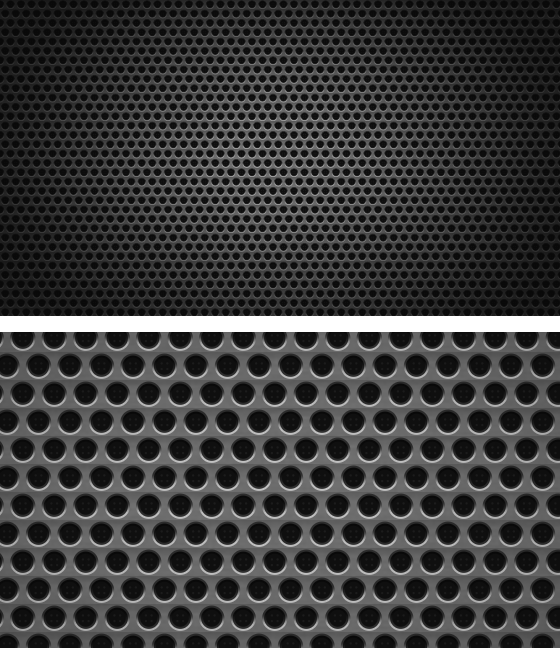
Top, the full canvas; bottom, a detail of the centre.
Give the GLSL for this pattern, as a WebGL 2 fragment shader.

```glsl
#version 300 es
precision highp float;

#define COLUMNS 53.333
#define ROW_STEP 0.889
#define FIRST_ROW 0.45
#define HOLE_RADIUS 0.37
#define RIM_WIDTH 0.065
#define FLOOR_RADIUS 0.27
#define METAL_CENTER 0.43
#define METAL_EDGE 0.11
#define RIM_GAIN 1.75
#define GRAIN 0.02
#define WEAR 0.05

uniform vec2 u_resolution;
out vec4 fragColor;

float hash(vec2 p) {
    vec3 h = fract(vec3(p.xyx) * 0.1031);
    h += dot(h, h.yzx + 33.33);
    return fract((h.x + h.y) * h.z);
}

float valueNoise(vec2 p) {
    vec2 cell = floor(p), f = fract(p);
    f = f * f * (3.0 - 2.0 * f);
    float low = mix(hash(cell), hash(cell + vec2(1.0, 0.0)), f.x);
    float high = mix(hash(cell + vec2(0.0, 1.0)), hash(cell + 1.0), f.x);
    return mix(low, high, f.y);
}

// Area coverage of a shape with signed distance d
float coverage(float d, float pixel) {
    return clamp(0.5 - d / pixel, 0.0, 1.0);
}

void main() {
    // One unit is the spacing of holes; rows count down from the top
    float pixel = COLUMNS / u_resolution.x;
    vec2 uv = gl_FragCoord.xy / u_resolution;
    vec2 p = vec2(gl_FragCoord.x, u_resolution.y - gl_FragCoord.y) * pixel;

    // Staggered rows of holes
    float row = floor((p.y - FIRST_ROW) / ROW_STEP + 0.5);
    float shift = 0.5 * mod(row, 2.0);
    float column = floor(p.x - shift + 0.5);
    vec2 q = p - vec2(column + shift, FIRST_ROW + row * ROW_STEP);
    float radius = length(q);
    float down = q.y / max(radius, 0.001);

    // Soft spotlight over the plate
    vec2 fromCenter = (uv - 0.5) * vec2(1.75, 1.4);
    float spot = 1.0 - smoothstep(0.05, 1.05, length(fromCenter));
    float light = mix(METAL_EDGE, METAL_CENTER, spot);

    // Metal with faint brushing and uneven wear
    float brushing = valueNoise(p * vec2(1.5, 12.0)) - 0.5;
    float patches = valueNoise(p * 0.35 + 40.0) - 0.5;
    float metal = light * (1.0 + WEAR * (brushing + patches));
    metal *= 1.0 - 0.15 * smoothstep(0.1, 0.45, -q.y);

    // Hole wall, lit from above, around a dark floor
    float holeTone = 0.95 + 0.1 * hash(vec2(column, row) + 17.0);
    float wall = (0.035 + 0.34 * light * smoothstep(-0.7, 0.8, down)) * holeTone;
    float floorTone = 0.025 + 0.08 * light;
    float speck = length(abs(q) - 0.09) - 0.035;
    floorTone += 0.12 * light * coverage(speck, pixel);
    float hole = mix(wall, floorTone, coverage(radius - FLOOR_RADIUS, pixel));
    float shade = mix(metal, hole, coverage(radius - HOLE_RADIUS, pixel));

    // Bevelled rim: bright below, shadowed above
    float rim = coverage(radius - HOLE_RADIUS - 0.5 * RIM_WIDTH, pixel)
              - coverage(radius - HOLE_RADIUS + 0.5 * RIM_WIDTH, pixel);
    float rimTone = light * mix(0.4, RIM_GAIN, smoothstep(-0.4, 0.7, down));
    shade = mix(shade, rimTone, rim);

    // Fine grain
    shade *= 1.0 + GRAIN * (2.0 * valueNoise(p * 9.0 + 80.0) - 1.0);
    fragColor = vec4(vec3(clamp(shade, 0.0, 1.0)), 1.0);
}
```
